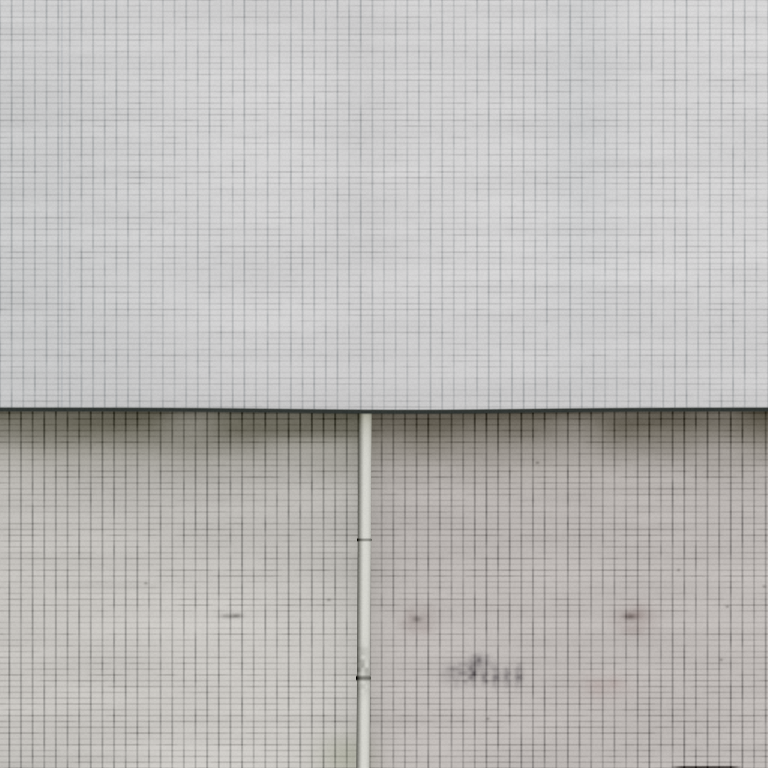
A Shadertoy shader for this texture:

```glsl
// Pale tiled wall with a shadowed ledge, a drainpipe and weathered stains
float hash(vec2 p) {
    vec3 q = fract(vec3(p.xyx) * 0.1031);
    q += dot(q, q.yzx + 33.33);
    return fract((q.x + q.y) * q.z);
}

float noise(vec2 p) {
    vec2 i = floor(p), f = fract(p);
    f = f * f * (3.0 - 2.0 * f);
    return mix(mix(hash(i), hash(i + vec2(1, 0)), f.x),
               mix(hash(i + vec2(0, 1)), hash(i + vec2(1, 1)), f.x), f.y);
}

float fbm(vec2 p) {
    float sum = 0.0, amp = 0.5;
    for (int i = 0; i < 4; i++) {
        sum += amp * noise(p);
        p = p * 2.03 + 17.0;
        amp *= 0.5;
    }
    return sum;
}

// Soft band of half width w, keeping its weight when thinner than a pixel
float band(float d, float w, float px) {
    float reach = w + px;
    return (1.0 - smoothstep(0.0, reach, abs(d))) * min(1.0, 2.0 * w / reach);
}

// Soft elliptical spot
float spot(vec2 p, vec2 centre, vec2 size) {
    vec2 q = (p - centre) / size;
    return exp(-dot(q, q));
}

// Grout strength: x for upright joints, y for level joints
vec2 grout(vec2 p, vec2 count, float px) {
    vec2 cell = p * count, id = floor(cell + 0.5);
    vec2 d = (cell - id) / count;
    float upright = band(d.x, 0.0011, px) * (0.65 + 0.35 * hash(vec2(id.x, 7.0)));
    float level = band(d.y, 0.0009, px) * (0.45 + 0.6 * hash(vec2(3.0, id.y)));
    return vec2(upright * (0.55 + 0.7 * noise(vec2(id.x * 3.7, p.y * 60.0))),
                level * (0.3 + 1.1 * noise(vec2(p.x * 45.0, id.y * 5.3))));
}

vec3 upperWall(vec2 p, float px) {
    vec3 col = vec3(0.828, 0.826, 0.828);
    col += 0.04 * (fbm(p * vec2(3.0, 9.0)) - 0.47);
    col += 0.03 * (noise(p * vec2(6.0, 80.0)) - 0.5);
    col -= vec3(0.035, 0.03, 0.03) * spot(p, vec2(0.0, 0.65), vec2(0.22, 0.4));
    col -= vec3(0.025, 0.02, 0.018) * spot(p, vec2(0.76, 0.85), vec2(0.05, 0.3));
    col -= 0.018 * spot(p, vec2(0.47, 0.85), vec2(0.04, 0.3));
    vec2 g = grout(p, vec2(66.0, 134.0), px);
    col -= vec3(0.135, 0.125, 0.12) * g.x + vec3(0.095) * g.y;
    col -= vec3(0.07, 0.06, 0.05) * band(p.x - 0.0805, 0.001, px);
    return col - 0.035 * exp(-(p.y - 0.467) * 25.0);
}

vec3 lowerWall(vec2 p, float px, float depth) {
    float right = smoothstep(0.46, 0.49, p.x);
    vec3 col = mix(vec3(0.772, 0.762, 0.745), vec3(0.755, 0.735, 0.723), right);
    col += 0.06 * (fbm(p * vec2(4.0, 10.0)) - 0.47);
    col += 0.035 * (noise(p * vec2(7.0, 80.0)) - 0.5);
    col += 0.035 * spot(p, vec2(0.28, 0.08), vec2(0.18, 0.16));

    // Damp shade beneath the ledge and beside the pipe
    float damp = exp(-pow(max(depth, 0.0) / 0.064, 2.0));
    float patchy = 0.65 + 0.6 * noise(p * vec2(16.0, 34.0));
    col -= vec3(0.255, 0.255, 0.285) * damp * patchy;
    col -= 0.17 * exp(-max(depth, 0.0) * 75.0);
    col -= 0.035 * exp(-max(depth, 0.0) * 9.0);
    col -= vec3(0.09, 0.085, 0.09) * exp(-abs(p.x - 0.476) * 45.0);
    col -= vec3(0.07, 0.06, 0.09) * spot(p, vec2(0.45, 0.015), vec2(0.035, 0.025));

    vec2 g = grout(p + vec2(0.003, 0.0), vec2(66.0, 132.0), px);
    col -= vec3(0.215, 0.21, 0.205) * g.x + vec3(0.125) * g.y;

    // Rusty bruises with darker cores, and small specks
    float grime = 0.5 + noise(p * 90.0);
    col -= vec3(0.07, 0.085, 0.085) * grime * spot(p, vec2(0.545, 0.190), vec2(0.020, 0.018));
    col -= vec3(0.09, 0.11, 0.11) * grime * spot(p, vec2(0.826, 0.193), vec2(0.022, 0.018));
    col -= 0.16 * spot(p, vec2(0.543, 0.194), vec2(0.006, 0.004));
    col -= 0.16 * spot(p, vec2(0.820, 0.197), vec2(0.007, 0.004));
    col -= vec3(0.02, 0.04, 0.04) * grime * spot(p, vec2(0.79, 0.105), vec2(0.03, 0.015));
    col -= 0.25 * grime * spot(p, vec2(0.302, 0.198), vec2(0.011, 0.003));
    for (int i = 0; i < 8; i++) {
        float k = float(i);
        vec2 at = vec2(hash(vec2(k, 2.0)), 0.4 * hash(vec2(k, 9.0)));
        col -= 0.14 * spot(p, at, vec2(0.0025, 0.002));
    }

    // Grey smears, clustered on the left and dripping on the right
    float smear = spot(p, vec2(0.625, 0.138), vec2(0.012, 0.009));
    smear += 0.6 * spot(p, vec2(0.597, 0.122), vec2(0.016, 0.015));
    for (int i = 0; i < 5; i++) {
        float h = hash(vec2(float(i), 31.0));
        vec2 at = vec2(0.616 + 0.0148 * float(i), 0.117 + 0.006 * h);
        smear += 0.75 * spot(p, at, vec2(0.005, 0.009 + 0.007 * h));
    }
    col -= vec3(0.31, 0.31, 0.29) * min(smear, 1.0) * (0.3 + 0.9 * noise(p * 170.0));

    // Dark debris along the foot
    float foot = smoothstep(0.87, 0.89, p.x) * (1.0 - smoothstep(0.95, 0.97, p.x));
    return col - 0.45 * foot * (1.0 - smoothstep(0.001, 0.004, p.y));
}

void mainImage(out vec4 fragColor, in vec2 fragCoord) {
    vec2 p = fragCoord / iResolution.xy;
    float px = 1.0 / iResolution.y;
    float ledge = 0.4685 - 0.003 * exp(-pow((p.x - 0.53) / 0.22, 2.0));
    float depth = ledge - p.y;
    vec3 col = lowerWall(p, px, depth);

    // Rounded drainpipe with two collars
    float across = (p.x - mix(0.4725, 0.4755, p.y / 0.467)) / 0.0085;
    float collar = band(p.y - 0.297, 0.002, px) + band(p.y - 0.117, 0.004, px);
    float edge = px / 0.0085;
    vec3 pipe = vec3(0.84, 0.84, 0.815) - 0.20 * pow(abs(across - 0.1), 3.0);
    pipe -= 0.22 * smoothstep(0.0, -1.0, across) + 0.28 * min(collar, 1.0);
    pipe -= vec3(0.22, 0.22, 0.26) * exp(-max(depth, 0.0) * 45.0);
    pipe -= 0.22 * spot(p, vec2(0.473, 0.13), vec2(0.012, 0.025)) * noise(p * 180.0);
    float width = 1.0 + 0.15 * min(collar, 1.0);
    col = mix(col, pipe, 1.0 - smoothstep(width - edge * 0.5, width + edge * 0.5, abs(across)));

    // Upper wall and the dark lip below it
    col = mix(col, upperWall(p, px), smoothstep(-px, px, -depth));
    float lip = band(depth - 0.0018, 0.0038, px * 0.5);
    col = mix(col, vec3(0.19, 0.21, 0.20), min(1.0, lip * 1.2));
    col += 0.018 * (hash(floor(p * 512.0)) - 0.5);
    fragColor = vec4(clamp(col, 0.0, 1.0), 1.0);
}
```
